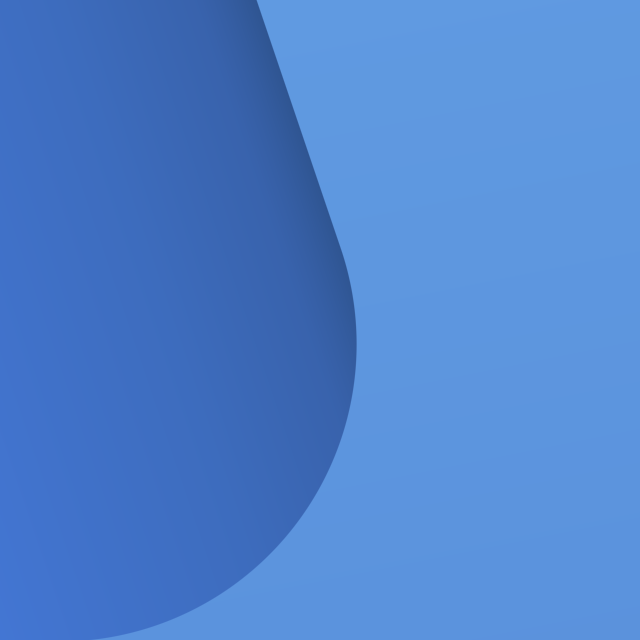
A Shadertoy shader for this background:

```glsl
// A tilted round-ended blue panel, shaded towards its right edge, over a pale blue gradient.
#define CENTER vec2(0.0924, 0.4622)
#define RADIUS 0.4648
#define NORMAL vec2(0.947, 0.321)
#define SKY_LIGHT vec3(0.378, 0.607, 0.884)
#define SKY_DEEP vec3(0.355, 0.573, 0.864)
#define PANEL_BRIGHT vec3(0.263, 0.463, 0.828)
#define PANEL_MID vec3(0.240, 0.424, 0.743)
#define PANEL_DIM vec3(0.220, 0.384, 0.672)
#define PANEL_EDGE vec3(0.184, 0.333, 0.570)

// Signed distance to a round end whose body runs on upwards and to the left
float panelDistance(vec2 offset) {
    vec2 axis = vec2(-NORMAL.y, NORMAL.x);
    offset.x = max(offset.x, 0.0);
    float along = max(dot(offset, axis), 0.0);
    return length(offset - axis * along) - RADIUS;
}

// Shading runs across the panel, parallel to its straight side
vec3 panelColor(float across) {
    vec3 color = mix(PANEL_BRIGHT, PANEL_MID, clamp((across + 0.236) / 0.405, 0.0, 1.0));
    color = mix(color, PANEL_DIM, clamp((across - 0.169) / 0.221, 0.0, 1.0));
    float shadow = clamp((across - 0.375) / (RADIUS - 0.375), 0.0, 1.0);
    return mix(color, PANEL_EDGE, pow(shadow, 1.4));
}

// Pale gradient, slightly tilted
vec3 skyColor(vec2 p) {
    return mix(SKY_LIGHT, SKY_DEEP, clamp((1.0 - p.y + 0.2 * p.x) / 1.2, 0.0, 1.0));
}

void mainImage(out vec4 fragColor, in vec2 fragCoord) {
    vec2 p = fragCoord / iResolution.y;
    vec2 offset = p - CENTER;
    float pixel = 1.0 / iResolution.y;

    // Lay the panel over the sky with a soft edge
    float coverage = 1.0 - smoothstep(-0.75 * pixel, 0.75 * pixel, panelDistance(offset));
    vec3 color = mix(skyColor(p), panelColor(dot(offset, NORMAL)), coverage);
    fragColor = vec4(color, 1.0);
}
```
